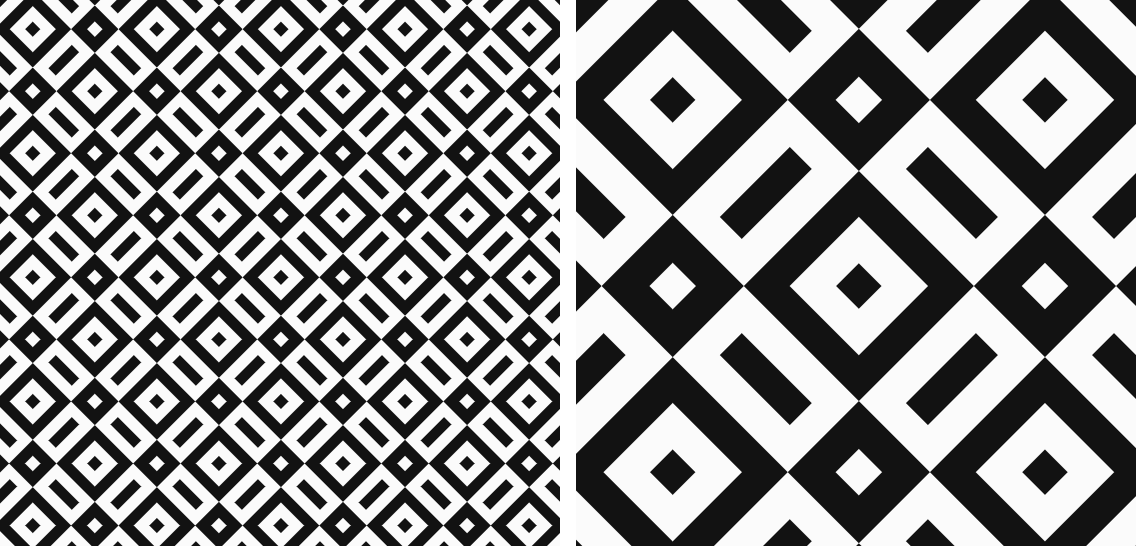
Left: the whole. Right: its middle third, enlarged.
Reproduce this pattern procedurally as a Shadertoy shader.

```glsl
// Black and white diagonal lattice of ringed diamonds, small diamonds and bars.

const float REPEATS_DOWN = 4.4;
const vec2 DIAMOND_OFFSET = vec2(0.0076, -0.035); // from canvas centre, in repeats
const vec3 INK = vec3(0.07);
const vec3 PAPER = vec3(0.985);

// Signed distance to a sharp-cornered box, negative inside.
float box(vec2 p, vec2 halfSize) {
    vec2 d = abs(p) - halfSize;
    return max(d.x, d.y);
}

// Square frame between two half sizes.
float frame(vec2 p, float outer, float inner) {
    return max(box(p, vec2(outer)), -box(p, vec2(inner)));
}

// Position relative to the nearest copy of a point in the unit lattice.
vec2 nearestCopy(vec2 p, vec2 centre) {
    return fract(p - centre + 0.5) - 0.5;
}

// Signed distance to all ink in the lattice.
float latticeInk(vec2 p) {
    // Large frame with a solid core
    vec2 large = nearestCopy(p, vec2(0.0));
    float ink = min(frame(large, 0.309, 0.186), box(large, vec2(0.061)));

    // Small frame at the cell corners
    ink = min(ink, frame(nearestCopy(p, vec2(0.5)), 0.191, 0.0625));

    // Bars between neighbouring large frames
    vec2 barSize = vec2(0.059, 0.188);
    ink = min(ink, box(nearestCopy(p, vec2(0.5, 0.0)), barSize));
    return min(ink, box(nearestCopy(p, vec2(0.0, 0.5)), barSize.yx));
}

void mainImage(out vec4 fragColor, in vec2 fragCoord) {
    float pixel = REPEATS_DOWN / iResolution.y;
    vec2 p = (fragCoord - 0.5 * iResolution.xy) * pixel - DIAMOND_OFFSET;

    // Diagonal axes turn the diamonds into axis-aligned squares
    vec2 diagonal = vec2(p.x + p.y, p.x - p.y);
    float edge = 0.65 * sqrt(2.0) * pixel;

    float paper = smoothstep(-edge, edge, latticeInk(diagonal));
    fragColor = vec4(mix(INK, PAPER, paper), 1.0);
}
```
